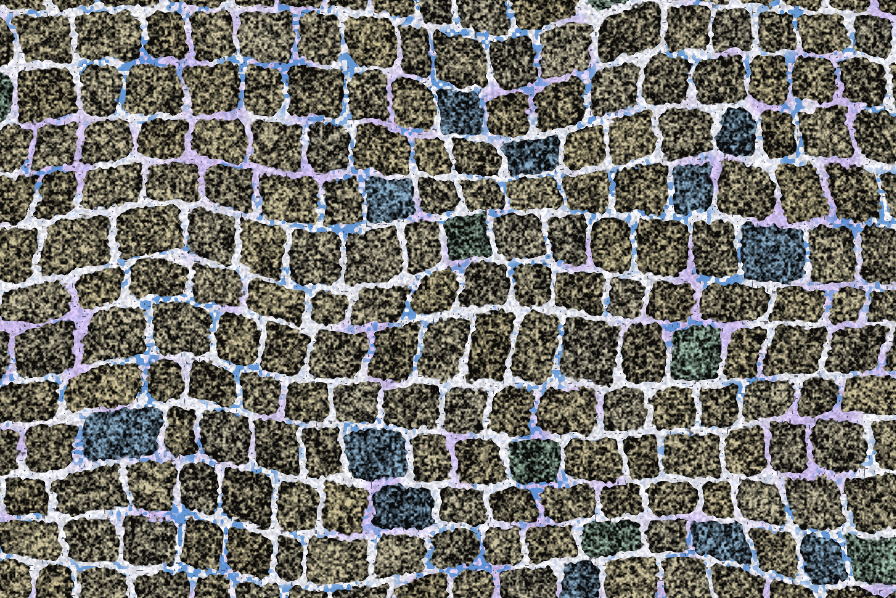
Reproduce this texture procedurally as a Shadertoy shader.

```glsl
float hash(vec2 p) {
    vec3 q = fract(p.xyx * vec3(0.1031, 0.1030, 0.0973));
    q += dot(q, q.yzx + 33.33);
    return fract((q.x + q.y) * q.z);
}

float noise(vec2 p) {
    vec2 i = floor(p), f = fract(p);
    f = f * f * (3.0 - 2.0 * f);
    return mix(mix(hash(i), hash(i + vec2(1, 0)), f.x),
               mix(hash(i + vec2(0, 1)), hash(i + vec2(1, 1)), f.x), f.y);
}

float roundBox(vec2 p, vec2 halfSize, float radius) {
    vec2 q = abs(p) - halfSize + radius;
    return length(max(q, 0.0)) + min(max(q.x, q.y), 0.0) - radius;
}

// Uneven joints between rows, and between the stones of one row
float rowEdge(float row) {
    return row + 0.22 * (hash(vec2(row, 71.0)) - 0.5);
}

float columnEdge(float column, float row) {
    float shift = hash(vec2(row, 13.0));
    return 1.06 * (column + shift + 0.36 * (hash(vec2(column, row + 40.0)) - 0.5));
}

// Distance to the nearest stone, with its id
float paving(vec2 p, out vec2 id) {
    float nearest = 9.0, second = 9.0;
    id = vec2(0.0);
    for (int j = -1; j <= 1; j++) {
        float row = floor(p.y) + float(j);
        float first = floor(p.x / 1.06 - hash(vec2(row, 13.0)));
        vec2 spanY = vec2(rowEdge(row), rowEdge(row + 1.0));
        for (int i = -1; i <= 1; i++) {
            vec2 cell = vec2(first + float(i), row);
            vec2 spanX = vec2(columnEdge(cell.x, row), columnEdge(cell.x + 1.0, row));
            vec2 center = 0.5 * vec2(spanX.x + spanX.y, spanY.x + spanY.y);
            vec2 halfSize = 0.5 * vec2(spanX.y - spanX.x, spanY.y - spanY.x) - 0.06;

            // Each stone is turned, tapered and rounded a little differently
            vec2 q = p - center;
            float turn = 0.26 * (hash(cell + 5.3) - 0.5);
            q = mat2(cos(turn), sin(turn), -sin(turn), cos(turn)) * q;
            vec2 taper = vec2(hash(cell + 17.1), hash(cell + 29.7)) - 0.5;
            q *= 1.0 + 0.36 * taper * q.yx;
            float d = roundBox(q, halfSize, mix(0.08, 0.26, hash(cell + 3.9)));
            if (d < nearest) {
                second = nearest;
                nearest = d;
                id = cell;
            } else {
                second = min(second, d);
            }
        }
    }
    // Keep a thin joint where neighbours would touch
    return max(nearest, 0.5 * (0.1 - second + nearest));
}

vec3 stoneColor(vec2 p, vec2 id, float d) {
    float grain = 0.6 * noise(p * 18.0) + 0.4 * noise(p * 31.0 + 7.0);
    float worn = noise(p * 3.2 + id * 5.0);
    float light = 0.37 + 1.35 * (grain - 0.5) + 0.2 * (worn - 0.5);
    light += 0.13 * (hash(id + 61.0) - 0.5);
    light -= 0.12 * smoothstep(-0.17, 0.0, d);
    light = clamp(light, 0.05, 0.8);

    // Mostly warm grey, a few slate blue or greenish stones
    float kind = hash(id + 83.0);
    vec3 tint = mix(vec3(1.0, 0.97, 0.84), vec3(1.03, 0.97, 0.76), hash(id + 97.0));
    tint = mix(tint, vec3(0.82, 0.98, 0.88), step(0.92, kind));
    tint = mix(tint, vec3(0.7, 0.88, 1.02), step(0.955, kind));
    return light * tint;
}

vec3 mortarColor(vec2 p) {
    float grain = 0.5 * noise(p * 17.0 + 3.0) + 0.5 * noise(p * 30.0);
    vec3 color = vec3(0.9, 0.9, 0.93) + 0.38 * (grain - 0.5);
    float lilac = smoothstep(0.45, 0.85, noise(p * 1.3 + 50.0));
    color = mix(color, color * vec3(0.88, 0.81, 0.98), lilac);

    // Blue flecks gathered in patches, plus sparse dark grit
    float patches = smoothstep(0.4, 0.8, noise(p * 1.7 + 9.0));
    float flecks = smoothstep(0.66, 0.82, noise(p * 13.0 + 21.0) + 0.22 * patches);
    color = mix(color, vec3(0.3, 0.54, 0.82), flecks * (0.15 + 0.7 * patches));
    float grit = smoothstep(0.83, 0.95, noise(p * 20.0 + 90.0));
    return mix(color, vec3(0.22, 0.22, 0.27), 0.7 * grit);
}

void mainImage(out vec4 fragColor, in vec2 fragCoord) {
    float rows = 12.0;
    vec2 p = fragCoord / iResolution.y * rows + 20.0;
    float pixel = rows / iResolution.y;

    // Wavy courses and chipped outlines
    vec2 bent = p + 0.9 * vec2(noise(p * 0.3), noise(p * 0.3 + 31.0));
    bent += 0.1 * (vec2(noise(p * 4.0), noise(p * 4.0 + 15.0)) - 0.5);
    vec2 id;
    float d = paving(bent, id) + 0.08 * (noise(p * 13.0 + 60.0) - 0.5);

    float joint = smoothstep(-0.7 * pixel, 0.7 * pixel, d);
    vec3 color = mix(stoneColor(p, id, d), mortarColor(p), joint);
    fragColor = vec4(clamp(color, 0.0, 1.0), 1.0);
}
```
